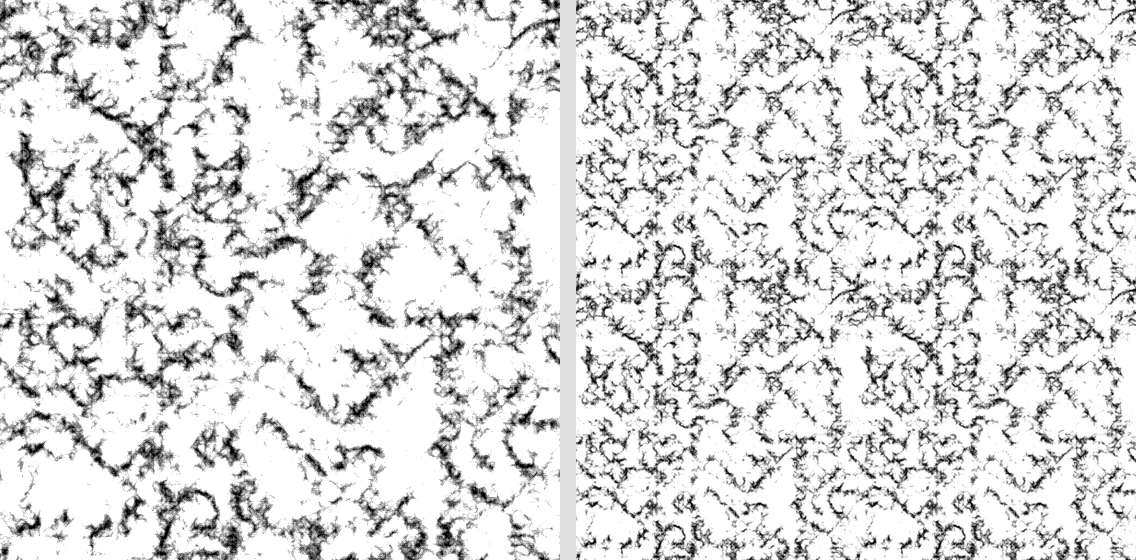
Left, the tile; right, the same tile 2 across and 2 down.
A Shadertoy shader for this texture:

```glsl
// Broken black veins with wispy grey filaments on white, like cracked ink.
// Octaves of folded gradient noise are summed; the creases, where all octaves
// are small, become dark. Every lattice wraps, so the square tiles.

const int   OCTAVES = 6;
const float BASE_CELLS = 8.0;      // lattice cells across the canvas, first octave
const float WEIGHTS[6] = float[6](0.75, 0.90, 0.70, 0.42, 0.25, 0.15);
const float INK_LEVEL = 0.18;      // folded sum that is fully black
const float PAPER_LEVEL = 0.50;    // folded sum that is fully white
const float STROKE_LEAN = 0.35;    // how far the broad strokes favour one diagonal
const vec2  STROKE_NORMAL = vec2(0.78, 0.62);
const float TAU = 6.2831853;

// Integer hash of a lattice point and octave, from 0 to 1
float hash(ivec2 cell, int octave) {
    uint h = uint(cell.x) * 1597u + uint(cell.y) * 51749u + uint(octave) * 7919u + 17u;
    h = (h ^ (h >> 16)) * 73244475u;
    h = (h ^ (h >> 15)) * 668265263u;
    h ^= h >> 16;
    return float(h & 65535u) / 65536.0;
}

// Slope at a wrapped lattice point, stretched along the stroke normal by lean
vec2 gradient(vec2 cell, float period, int octave, float lean) {
    float angle = TAU * hash(ivec2(mod(cell, period)), octave);
    vec2 g = vec2(cos(angle), sin(angle));
    return g * (1.0 - lean) + 2.0 * lean * STROKE_NORMAL * dot(g, STROKE_NORMAL);
}

// Periodic gradient noise around zero
float gradientNoise(vec2 p, float period, int octave, float lean) {
    vec2 cell = floor(p);
    vec2 f = p - cell;
    vec2 fade = f * f * f * (f * (f * 6.0 - 15.0) + 10.0);
    vec2 right = vec2(1.0, 0.0);
    vec2 up = vec2(0.0, 1.0);
    float a = dot(gradient(cell, period, octave, lean), f);
    float b = dot(gradient(cell + right, period, octave, lean), f - right);
    float c = dot(gradient(cell + up, period, octave, lean), f - up);
    float d = dot(gradient(cell + 1.0, period, octave, lean), f - 1.0);
    return mix(mix(a, b, fade.x), mix(c, d, fade.x), fade.y);
}

// Weighted sum of folded octaves; offsets keep the lattices from lining up
float foldedNoise(vec2 uv) {
    float sum = 0.0;
    float cells = BASE_CELLS;
    for (int i = 0; i < OCTAVES; i++) {
        vec2 offset = fract(float(i + 1) * vec2(0.618, 0.382 + 0.171));
        float lean = i == 0 ? STROKE_LEAN : 0.0;
        sum += WEIGHTS[i] * abs(gradientNoise(uv * cells + offset, cells, i, lean));
        cells *= 2.0;
    }
    return sum;
}

void mainImage(out vec4 fragColor, in vec2 fragCoord) {
    vec2 uv = fragCoord / iResolution.xy;
    float tone = (foldedNoise(uv) - INK_LEVEL) / (PAPER_LEVEL - INK_LEVEL);
    fragColor = vec4(vec3(clamp(tone, 0.0, 1.0)), 1.0);
}
```
